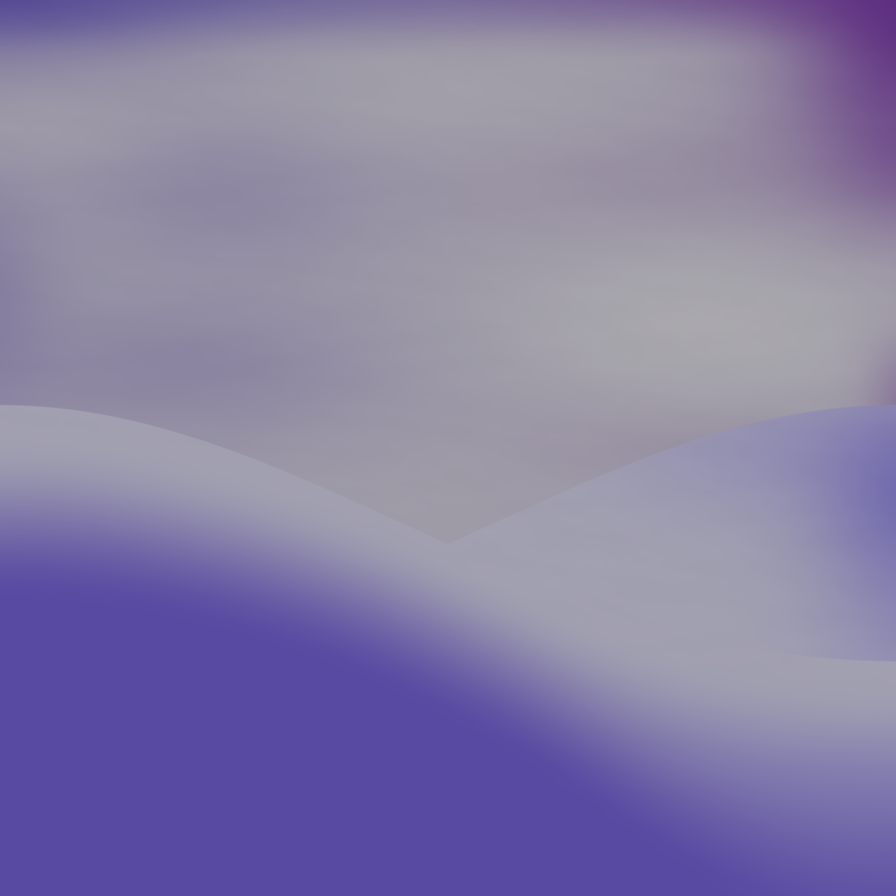
Give the GLSL for this background, as a three.js fragment shader.

```glsl
// Two smooth hills meet in a valley below a hazy mauve sky.
// Mirrored cosine ridges divide the canvas; Gaussian glows tint the sky,
// depth gradients shade the hills, and layered sines add a faint weave.

varying vec2 vUv;

const float PI = 3.14159265;
const float EDGE = 0.0011;

const vec3 HAZE = vec3(0.61, 0.595, 0.65);
const vec3 PALE = vec3(0.665, 0.66, 0.68);
const vec3 DUSK = vec3(0.50, 0.47, 0.62);
const vec3 MAUVE = vec3(0.55, 0.49, 0.60);
const vec3 PLUM = vec3(0.36, 0.17, 0.50);
const vec3 VIOLET = vec3(0.32, 0.27, 0.58);
const vec3 SILVER = vec3(0.63, 0.625, 0.69);
const vec3 LAVENDER = vec3(0.50, 0.48, 0.71);
const vec3 BLUE = vec3(0.43, 0.40, 0.68);
const vec3 INDIGO = vec3(0.345, 0.286, 0.635);

// Elliptical Gaussian falloff, 1 at the center.
float glow(vec2 p, vec2 center, vec2 radius) {
  vec2 d = (p - center) / radius;
  return exp(-dot(d, d));
}

// Height of a ridge descending from left to right.
float ridge(float x) {
  float s = sin(PI * x);
  return 0.405 + 0.143 * cos(PI * x) - 0.012 * s * s;
}

// Coverage of the area below a height.
float below(float y, float height) {
  return 1.0 - smoothstep(-EDGE, EDGE, y - height);
}

// Crossed, warped sines in several octaves.
float weave(vec2 p) {
  float sum = 0.0;
  float amplitude = 0.5;
  for (int i = 0; i < 4; i++) {
    sum += amplitude * sin(p.x + 1.7 * sin(p.y * 0.6)) * sin(p.y * 1.9 + sin(p.x * 0.4));
    p = mat2(1.6, 1.2, -1.2, 1.6) * p + 2.3;
    amplitude *= 0.5;
  }
  return sum;
}

vec3 skyColor(vec2 p) {
  vec3 color = HAZE;

  // Cool shadows on the left, warm shadows on the right
  color = mix(color, DUSK, 0.55 * glow(p, vec2(0.25, 0.79), vec2(0.18, 0.09)));
  color = mix(color, DUSK, 0.60 * glow(p, vec2(0.20, 0.59), vec2(0.24, 0.08)));
  color = mix(color, DUSK, 0.85 * glow(p, vec2(-0.03, 0.66), vec2(0.09, 0.15)));
  color = mix(color, MAUVE, 0.55 * glow(p, vec2(0.80, 0.80), vec2(0.25, 0.08)));
  color = mix(color, MAUVE, 0.45 * glow(p, vec2(0.78, 0.51), vec2(0.20, 0.05)));

  // Pale drifts of light
  color = mix(color, PALE, 0.95 * glow(p, vec2(0.80, 0.64), vec2(0.27, 0.11)));
  color = mix(color, PALE, 0.45 * glow(p, vec2(0.50, 0.89), vec2(0.30, 0.07)));
  color = mix(color, PALE, 0.35 * glow(p, vec2(0.04, 0.86), vec2(0.13, 0.05)));
  color = mix(color, PALE, 0.20 * glow(p, vec2(0.50, 0.45), vec2(0.17, 0.08)));

  // Dark upper rim and glowing corners
  vec3 rim = mix(VIOLET, PLUM, smoothstep(0.25, 1.0, p.x));
  float rimFade = smoothstep(0.93, 1.02, p.y);
  color = mix(color, rim, rimFade * mix(0.8, 0.55, sin(PI * p.x)));
  color = mix(color, VIOLET, 0.75 * glow(p, vec2(-0.02, 1.02), vec2(0.25, 0.085)));
  color = mix(color, PLUM, 0.95 * glow(p, vec2(1.03, 0.98), vec2(0.15, 0.16)));
  color = mix(color, PLUM, 0.40 * glow(p, vec2(1.03, 0.83), vec2(0.10, 0.08)));
  return mix(color, PLUM, 0.35 * glow(p, vec2(1.02, 0.55), vec2(0.05, 0.07)));
}

vec3 rightHillColor(vec2 p) {
  vec3 color = SILVER;
  color = mix(color, LAVENDER, 0.40 * glow(p, vec2(0.88, 0.50), vec2(0.18, 0.07)));
  color = mix(color, LAVENDER, 0.55 * glow(p, vec2(1.04, 0.32), vec2(0.11, 0.16)));
  return mix(color, BLUE, 0.95 * glow(p, vec2(1.04, 0.45), vec2(0.12, 0.11)));
}

vec3 leftHillColor(vec2 p, float depth) {
  float eastward = smoothstep(0.55, 1.0, p.x);
  float valley = glow(p, vec2(0.45, 0.30), vec2(0.25, 0.30));
  float start = 0.035 - 0.025 * valley;
  float end = 0.225 - 0.025 * valley + 0.11 * eastward;
  float shade = smoothstep(start, end, depth);
  vec3 lit = mix(SILVER, LAVENDER, 0.55 * eastward * smoothstep(0.02, 0.14, depth));
  return mix(lit, INDIGO, shade);
}

void main() {
  vec2 p = vUv;
  float leftRidge = ridge(p.x);
  float rightRidge = ridge(1.0 - p.x);

  // Paint from the sky forward
  vec3 color = skyColor(p);
  color = mix(color, rightHillColor(p), below(p.y, rightRidge));
  float leftMask = below(p.y, leftRidge);
  color = mix(color, leftHillColor(p, leftRidge - p.y), leftMask);

  // Faint surface grain, quieter in the dark foreground
  float grain = weave(p * vec2(24.0, 60.0));
  color += grain * mix(0.006, 0.002, leftMask);

  gl_FragColor = vec4(color, 1.0);
}
```
